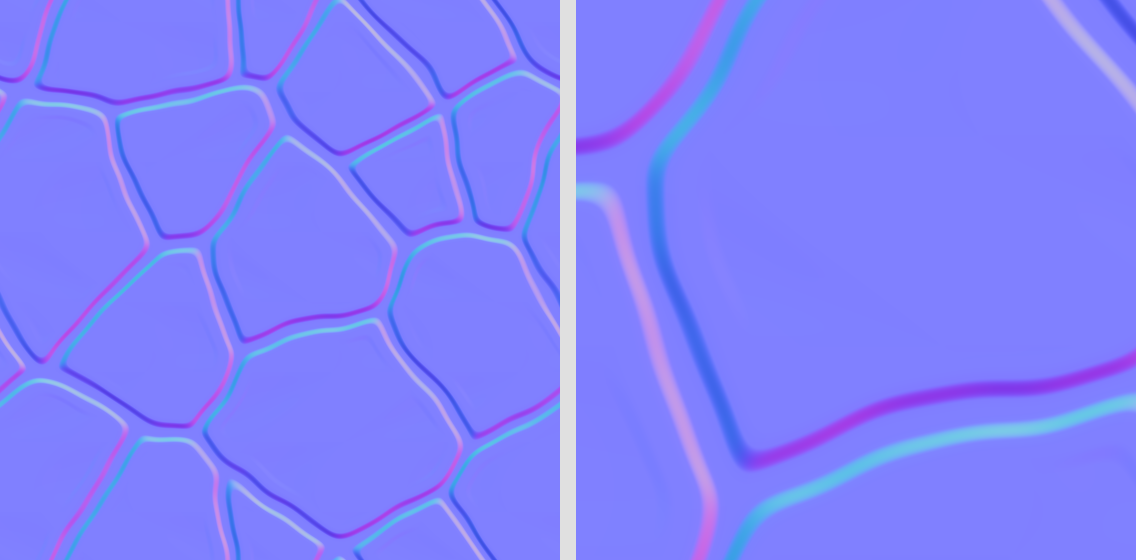
Left: the whole. Right: its middle third, enlarged.
Reproduce this texture map procedurally as a Shadertoy shader.

```glsl
// Tangent-space normal map of flat, angular paving stones with narrow joints.

const float TAU = 6.2831853;
const float SCALE = 3.6055513; // sqrt(13): 13 stones per canvas

// The skewed lattice repeats seamlessly: each cell gets one of 13 identities.
// xy: site offset, z: size weight
vec3 hashCell(vec2 cell) {
    float id = mod(cell.x + 5.0 * cell.y, 13.0);
    return fract(sin(id * vec3(127.1, 269.5, 419.2) + vec3(2.7, 5.1, 1.3)) * 43758.545);
}

// Site relative to p, with its weight
vec3 site(vec2 cell, vec2 p) {
    vec3 h = hashCell(cell);
    return vec3(cell + 0.08 + 0.84 * h.xy - p, 0.42 * h.z);
}

// Gentle seamless wobble that bends the stone outlines
vec2 wobble(vec2 uv) {
    vec2 a = TAU * uv.yx;
    return 0.008 * sin(a * 3.0 + vec2(0.4, 2.1) + sin(TAU * uv * 2.0))
         + 0.002 * sin(a * 7.0 + vec2(1.7, 4.0) + 2.0 * sin(TAU * uv * 3.0))
         + 0.0006 * sin(a * 15.0 + vec2(3.1, 0.6));
}

// Rounded distance from the joint centre, by a weighted cellular pattern
float jointDistance(vec2 uv) {
    // Mirrored, turned lattice: long joints rise gently to the right
    vec2 p = mat2(-3.0, -2.0, -2.0, 3.0) * (uv + wobble(uv));
    vec2 base = floor(p), home = base;
    vec3 own = vec3(0.0);
    float best = 1e5;
    for (int j = -2; j <= 2; j++)
    for (int i = -2; i <= 2; i++) {
        vec2 cell = base + vec2(i, j);
        vec3 s = site(cell, p);
        float power = dot(s.xy, s.xy) - s.z;
        if (power < best) { best = power; own = s; home = cell; }
    }
    // Exponential smooth minimum over the borders rounds the corners
    float sum = 0.0;
    for (int j = -2; j <= 2; j++)
    for (int i = -2; i <= 2; i++) {
        if (i == 0 && j == 0) continue;
        vec3 s = site(home + vec2(i, j), p);
        float power = dot(s.xy, s.xy) - s.z;
        float border = 0.5 * (power - best) / length(s.xy - own.xy);
        sum += exp(-border / (SCALE * 0.0065));
    }
    return -0.0065 * log(sum);
}

// Stone height: thin bevel with a soft skirt, then a faint patchy crease on top
float height(vec2 uv) {
    float d = jointDistance(uv);
    vec2 a = TAU * uv;
    float gap = 0.002 * sin(a.x * 2.0 + 1.5 * sin(a.y * 3.0));
    float patches = smoothstep(0.0, 1.0, sin(a.x * 3.0 + 2.0 * sin(a.y * 2.0)) * sin(a.y * 4.0 + 1.0));
    return 0.0048 * smoothstep(0.006, 0.017, d - gap)
         + 0.0006 * smoothstep(0.002, 0.023, d - gap)
         - 0.0004 * patches * smoothstep(0.032, 0.042, d);
}

void mainImage(out vec4 fragColor, in vec2 fragCoord) {
    vec2 uv = fragCoord / iResolution.y;
    vec2 e = vec2(0.0012, 0.0);
    vec2 slope = vec2(height(uv + e.xy) - height(uv - e.xy),
                      height(uv + e.yx) - height(uv - e.yx)) / (2.0 * e.x);
    vec3 normal = normalize(vec3(-slope, 1.0));
    fragColor = vec4(0.5 + 0.5 * normal, 1.0);
}
```
